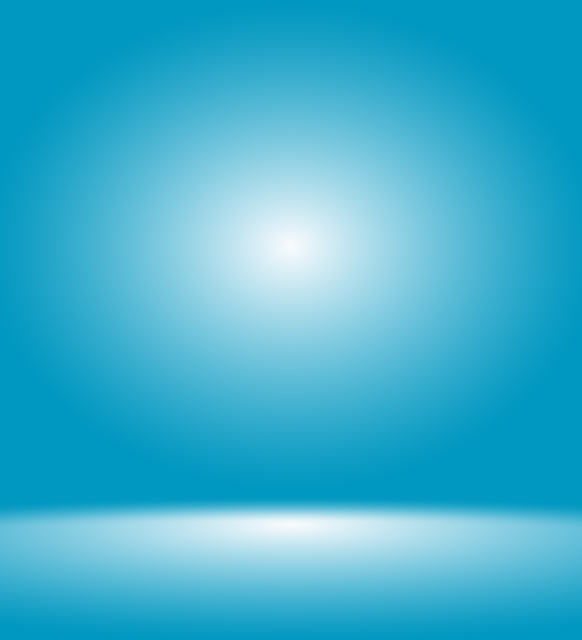
A Shadertoy shader for this background:

```glsl
const vec3 BASE_BLUE = vec3(0.0, 0.592, 0.752);
const vec3 GLOW_WHITE = vec3(0.98, 0.985, 0.995);

// Elliptical falloff: 1 at the centre, 0 at the given radii
float ellipseGlow(vec2 point, vec2 centre, vec2 radii, float falloff) {
    float d = length((point - centre) / radii);
    return pow(max(1.0 - d, 0.0), falloff);
}

// Soft mask below a horizon that bows down towards the sides
float belowHorizon(vec2 point, float height, float bow, float softness) {
    float offset = point.x - 0.5;
    float top = height - bow * offset * offset;
    return 1.0 - smoothstep(top - softness, top, point.y);
}

void mainImage(out vec4 fragColor, in vec2 fragCoord) {
    vec2 uv = fragCoord / iResolution.xy;

    // Wall spotlight
    float wall = ellipseGlow(uv, vec2(0.5, 0.615), vec2(0.53, 0.383), 1.25);

    // Floor pool of light, cut by the horizon
    float pool = ellipseGlow(uv, vec2(0.5, 0.18), vec2(1.0, 0.185), 1.3);
    float floorLight = pool * belowHorizon(uv, 0.226, 0.042, 0.043);

    vec3 color = mix(BASE_BLUE, GLOW_WHITE, max(wall, floorLight));
    fragColor = vec4(color, 1.0);
}
```
